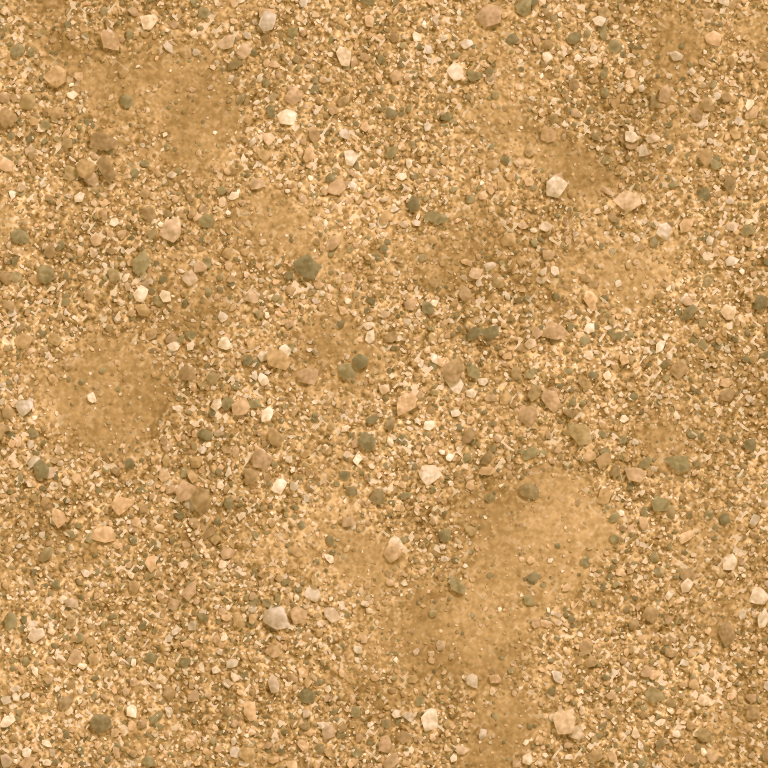
A WebGL 2 fragment shader for this texture:

```glsl
#version 300 es
precision highp float;

#define SAND vec3(0.785, 0.597, 0.360)
#define OLIVE vec3(0.63, 0.53, 0.34)
#define TAN vec3(0.78, 0.60, 0.38)
#define ROSE vec3(0.89, 0.69, 0.48)
#define CREAM vec3(0.99, 0.84, 0.67)
#define WARMTH vec3(0.88, 1.0, 1.45)
#define LIGHT vec2(0.50, 0.86)
#define SHADOW 0.30
#define SOFTNESS 0.0011
#define COARSEST 24.0
#define LAYERS 5
#define SIDES 5

uniform vec2 u_resolution;
out vec4 fragColor;

vec3 hash3(vec3 p) {
    p = fract(p * vec3(0.1031, 0.1030, 0.0973));
    p += dot(p, p.yxz + 33.33);
    return fract((p.xxy + p.yxx) * p.zyx);
}

float noise(vec2 p, float seed) {
    p = mat2(0.8, 0.6, -0.6, 0.8) * p + 40.0;
    vec2 i = floor(p), f = fract(p);
    f = f * f * (3.0 - 2.0 * f);
    float a = hash3(vec3(i, seed)).x;
    float b = hash3(vec3(i + vec2(1.0, 0.0), seed)).x;
    float c = hash3(vec3(i + vec2(0.0, 1.0), seed)).x;
    float d = hash3(vec3(i + vec2(1.0, 1.0), seed)).x;
    return mix(mix(a, b, f.x), mix(c, d, f.x), f.y);
}

// Low where smooth sand lies bare, high where gravel gathers
float gravelAmount(vec2 uv) {
    float n = 0.5 * noise(uv * 6.0, 1.0) + 0.5 * noise(uv * 14.0, 2.0);
    return smoothstep(0.24, 0.62, n);
}

// Brightness change that drains blue from darks and adds it to lights
vec3 tinted(vec3 colour, float change) {
    return colour * max(1.0 + change * WARMTH, 0.3);
}

vec3 stoneColour(float kind, float tone) {
    vec3 c = mix(OLIVE, TAN, smoothstep(0.14, 0.34, kind));
    c = mix(c, ROSE, smoothstep(0.42, 0.64, kind));
    c = mix(c, CREAM, smoothstep(0.72, 0.92, kind));
    return c * (0.90 + 0.20 * tone);
}

// Signed distance to a worn polygon with uneven sides
float stoneDistance(vec2 p, float radius, vec3 seed) {
    float facets = -radius;
    for (int k = 0; k < SIDES; k++) {
        vec3 h = hash3(seed + float(k) * 7.3);
        float angle = 6.2832 * (float(k) + 0.7 * h.x) / float(SIDES);
        float reach = radius * (0.58 + 0.42 * h.y);
        facets = max(facets, dot(p, vec2(cos(angle), sin(angle))) - reach);
    }
    return mix(facets, length(p) - radius, 0.2);
}

// One layer of scattered stones with their shadows, laid over the ground
vec3 scatterStones(vec3 ground, vec2 uv, float cells, float density, float seed) {
    vec2 p = uv * cells;
    float soft = cells * max(SOFTNESS, 0.6 / u_resolution.y);
    float mottle = noise(uv * 130.0, seed) + noise(uv * 280.0, seed + 1.0) - 1.0;
    for (int y = -1; y <= 1; y++)
    for (int x = -1; x <= 1; x++) {
        vec2 id = floor(p) + vec2(float(x), float(y));
        vec3 place = hash3(vec3(id, seed));
        vec2 centre = id + 0.15 + 0.7 * place.xy;
        float chance = density * mix(0.22, 1.25, gravelAmount(centre / cells));
        if (place.z > chance) continue;

        vec3 form = hash3(vec3(id, seed + 17.0));
        vec3 look = hash3(vec3(id, seed + 31.0));
        float radius = mix(0.22, 0.50, form.x * form.x);
        vec2 d = p - centre;
        if (length(d) > radius * 1.4 + 2.0 * soft) continue;

        float turn = 6.2832 * form.y;
        mat2 spin = mat2(cos(turn), sin(turn), -sin(turn), cos(turn));
        vec2 stretch = vec2(1.0, 1.0 + 0.6 * form.z);
        vec2 shadowPoint = spin * (d + LIGHT * radius * 0.32) * stretch;
        float shadowDist = length(shadowPoint) - radius * 0.85;
        float shade = 1.0 - smoothstep(-soft, soft + 0.15 * radius, shadowDist);
        ground = tinted(ground, -SHADOW * shade);

        float dist = stoneDistance(spin * d * stretch, radius, vec3(id, seed + 43.0));
        float cover = 1.0 - smoothstep(-soft, soft, dist);
        float lit = 0.10 * dot(d, LIGHT) / radius + 0.20 * mottle;
        ground = mix(ground, tinted(stoneColour(look.x, look.y), lit), cover * 0.93);
    }
    return ground;
}

void main() {
    vec2 uv = gl_FragCoord.xy / u_resolution.y;
    float gravel = gravelAmount(uv);

    // Sand: broad tint, then fine grain
    float broad = noise(uv * 7.0, 3.0) + noise(uv * 22.0, 7.0) - 1.0;
    vec3 colour = tinted(SAND, 0.10 * broad);
    float grain = noise(uv * 300.0, 4.0) + noise(uv * 150.0, 5.0) - 1.0;
    colour = tinted(colour, mix(0.17, 0.55, gravel) * grain);

    // Stones from fine grit up to pebbles, with bright flecks among the grit
    for (int i = LAYERS - 1; i >= 0; i--) {
        float level = float(i);
        float cells = COARSEST * pow(1.6, level);
        float density = 0.20 + 0.13 * level;
        colour = scatterStones(colour, uv, cells, density, 10.0 + 60.0 * level);
        if (i == 2) {
            float fleck = smoothstep(0.70, 0.88, noise(uv * 220.0, 6.0));
            colour = mix(colour, CREAM * 1.03, fleck * mix(0.25, 0.85, gravel));
        }
    }
    colour = tinted(colour, 0.06 * broad);

    fragColor = vec4(clamp(colour, 0.0, 1.0), 1.0);
}
```
